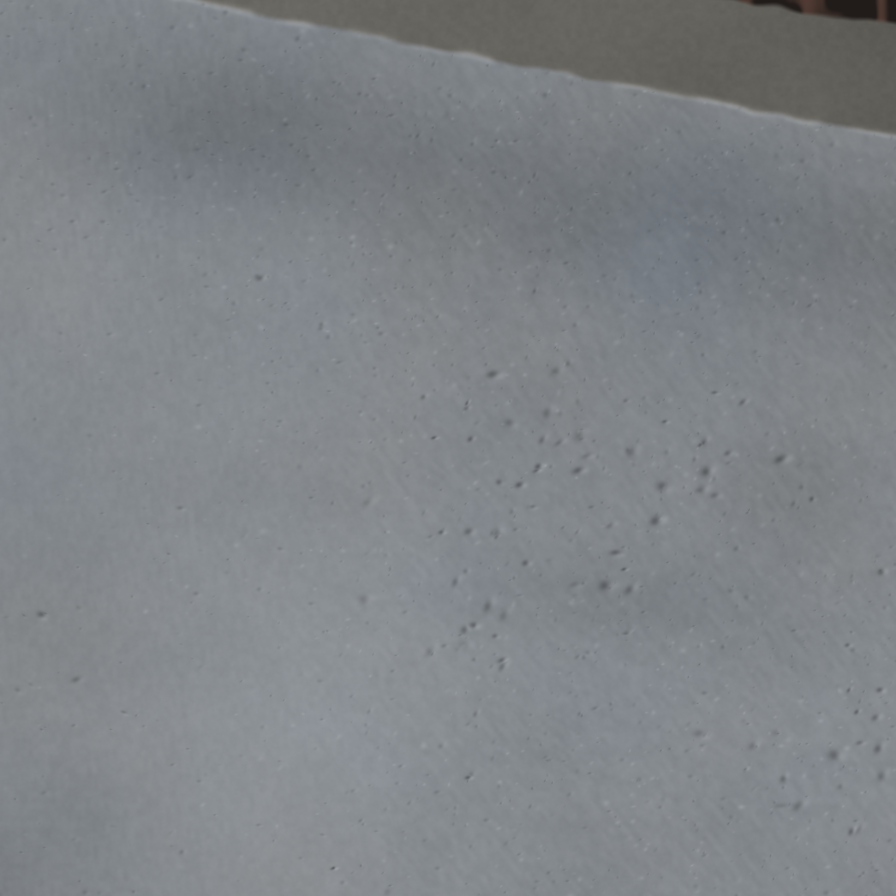
Write a WebGL 2 fragment shader that draws this texture.

```glsl
#version 300 es
precision highp float;
// Weathered grey concrete slab with a darker ledge crossing the top right.
// Broad stains come from layered noise, fine streaks from stretched noise,
// and pits and pale chips from jittered cells with clustered density.
uniform vec2 u_resolution;
out vec4 fragColor;

const vec3 SLAB = vec3(0.505, 0.522, 0.538);
const vec3 LEDGE = vec3(0.402, 0.396, 0.376);
const vec3 GAP = vec3(0.13, 0.11, 0.10);

float hash(vec2 p) {
  vec3 q = fract(vec3(p.xyx) * 0.1031);
  q += dot(q, q.yzx + 33.33);
  return fract((q.x + q.y) * q.z);
}

float noise(vec2 p) {
  vec2 i = floor(p), f = fract(p);
  f = f * f * (3.0 - 2.0 * f);
  float low = mix(hash(i), hash(i + vec2(1, 0)), f.x);
  float high = mix(hash(i + vec2(0, 1)), hash(i + vec2(1, 1)), f.x);
  return mix(low, high, f.y);
}

float fbm(vec2 p) {
  float sum = 0.0, gain = 0.5;
  for (int i = 0; i < 4; i++) {
    sum += gain * noise(p);
    p = mat2(1.6, 1.2, -1.2, 1.6) * p + 7.3;
    gain *= 0.5;
  }
  return sum / 0.9375;
}

vec2 rotate(vec2 p, float a) {
  float c = cos(a), s = sin(a);
  return vec2(c * p.x + s * p.y, c * p.y - s * p.x);
}

// Soft round stain, 1 at the centre
float blob(vec2 p, vec2 centre, vec2 size) {
  vec2 d = (p - centre) / size;
  return exp(-dot(d, d));
}

// Scattered marks: x is the dark hollow, y the pale lip beside it
vec2 marks(vec2 p, float cells, float density, float angle, float seed) {
  vec2 g = p * cells, base = floor(g), result = vec2(0.0);
  for (int y = -1; y <= 1; y++) {
    for (int x = -1; x <= 1; x++) {
      vec2 id = base + vec2(x, y);
      vec2 key = id + seed;
      vec2 jitter = vec2(hash(key + 11.0), hash(key + 37.0));
      float size = mix(0.13, 0.3, pow(hash(key + 71.0), 2.0));
      float present = smoothstep(0.0, 0.06, density - hash(key));
      vec2 d = rotate(g - id - jitter, angle + 1.2 * (hash(key + 5.0) - 0.5));
      vec2 stretch = vec2(1.0, mix(1.1, 2.0, hash(key + 53.0))) / size;
      vec2 hollow = d * stretch;
      vec2 lip = (d - vec2(1.1, -0.6) * size) * stretch;
      float strength = present * mix(0.4, 1.0, hash(key + 91.0));
      result = max(result, strength * vec2(exp(-dot(hollow, hollow)), exp(-dot(lip, lip))));
    }
  }
  return result;
}

// Broad light and dark areas of the slab
float stains(vec2 p, float below) {
  float tone = 0.045 * (fbm(p * 3.0 + 4.0) - 0.5) + 0.03 * (fbm(p * 11.0) - 0.5);
  tone -= 0.055 * exp(-pow((below - 0.13) / 0.1, 2.0)) * smoothstep(-0.05, 0.3, p.x);
  tone -= 0.028 * blob(p, vec2(0.24, 0.84), vec2(0.15, 0.07));
  tone -= 0.035 * blob(p, vec2(0.69, 0.33), vec2(0.13, 0.05));
  tone -= 0.03 * blob(p, vec2(0.88, 0.45), vec2(0.09, 0.1));
  tone -= 0.04 * blob(p, vec2(0.0, 0.02), vec2(0.16, 0.13));
  tone += 0.022 * blob(p, vec2(0.35, 0.25), vec2(0.3, 0.3));
  tone += 0.02 * blob(p, vec2(0.05, 0.73), vec2(0.15, 0.12));
  return tone + 0.012 * smoothstep(0.75, 0.2, p.y);
}

void main() {
  vec2 p = gl_FragCoord.xy / u_resolution;
  float wobble = 0.006 * (noise(p * 38.0) - 0.5);
  float below = 1.041 - 0.195 * p.x - p.y + wobble;
  float above = p.y - 1.127 + 0.156 * p.x + wobble;

  // Streaks run upright on the left and lean on the right
  float lean = mix(0.08, 0.65, smoothstep(0.15, 0.5, p.x));
  float rough = smoothstep(0.1, 0.6, p.x + 0.5 * p.y - 0.15);
  float upright = noise(rotate(p, 0.08) * vec2(190.0, 75.0));
  float leaning = noise(rotate(p, 0.65) * vec2(170.0, 70.0) + 9.0);
  float streak = mix(upright, leaning, smoothstep(0.15, 0.5, p.x)) - 0.5;
  float grain = fbm(p * 150.0) - 0.5;

  // Slab colour with cool and warm drifts
  float drift = fbm(p * 4.0 + 21.0) - 0.5;
  vec3 slab = SLAB + stains(p, below) + vec3(-0.022, 0.0, 0.03) * drift;
  slab += 0.024 * mix(0.6, 1.0, rough) * streak + 0.032 * grain;

  // Large clustered pits, then small specks and chips
  float cluster = smoothstep(0.48, 0.72, fbm(p * 6.0 + 13.0));
  float pitted = cluster * (0.12 + 0.3 * smoothstep(0.25, 0.8, p.x)) * smoothstep(0.85, 0.5, p.y);
  vec2 pits = marks(p, 42.0, 0.02 + pitted, lean, 3.0);
  vec2 specks = marks(p, 85.0, 0.08 + 0.16 * rough, lean, 140.0);
  vec2 chips = marks(p, 70.0, 0.05 + 0.14 * rough, lean, 310.0);
  slab -= vec3(0.15, 0.155, 0.16) * pits.x + 0.07 * specks.x;
  slab += 0.07 * pits.y + 0.025 * specks.y + 0.055 * chips.x;

  // Ledge, its pale broken rim and the dark gap beyond
  vec3 ledge = LEDGE + 0.04 * (fbm(p * 9.0) - 0.5) + 0.035 * grain - 0.035 * smoothstep(0.65, 1.0, p.x);
  float rim = exp(-pow(below / 0.0045, 2.0)) * smoothstep(0.35, 0.75, noise(p * 30.0 + 5.0));
  vec3 color = mix(ledge, slab, smoothstep(-0.004, 0.004, below)) + 0.09 * rim;
  vec3 gap = GAP + vec3(0.2, 0.13, 0.11) * smoothstep(0.65, 0.95, noise(p * 60.0));
  color = mix(color, gap, smoothstep(-0.003, 0.004, above));
  fragColor = vec4(color, 1.0);
}
```
